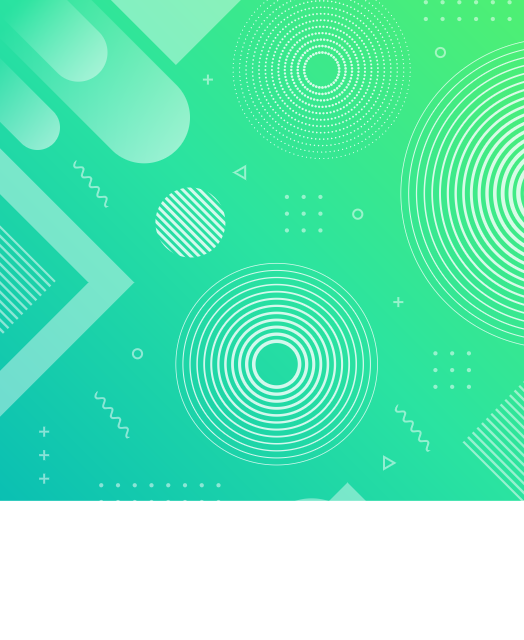
Write a WebGL 1 fragment shader that draws this background.

```glsl
precision highp float;
// Green diagonal gradient banner with translucent white geometric ornaments above a blank white strip.

uniform vec2 u_resolution;

// Layout units: the canvas is 768 units high, y runs downward
const float CANVAS_HEIGHT = 768.0;
const float BANNER_BOTTOM = 601.0;
const float BANNER_SPAN = 1231.0;
const vec3 TEAL = vec3(0.04, 0.75, 0.70);
const vec3 MINT = vec3(0.165, 0.89, 0.63);
const vec3 LIME = vec3(0.31, 0.94, 0.45);
const vec3 WHITE = vec3(1.0);
const float PANEL_ALPHA = 0.40;
const float MARK_ALPHA = 0.50;
const float LINE_ALPHA = 0.80;
const float MARK_WIDTH = 2.4;
const float DOT_GAP = 20.1;
const float DOT_RADIUS = 2.5;
const float HATCH_PERIOD = 7.9;
const float HATCH_WIDTH = 2.8;
const float WAVE_LENGTH = 15.0;
const float WAVE_HEIGHT = 3.5;
const float WAVE_EXTENT = 65.0;
const float TAU = 6.2831853;
const float DIAG = 0.70710678;

float px; // size of one pixel in layout units

float fill(float d) { return clamp(0.5 - d / px, 0.0, 1.0); }

float stroke(float d, float width) {
  return fill(d - 0.5 * width) - fill(d + 0.5 * width);
}

float diamond(vec2 q, float size) { return (abs(q.x) + abs(q.y) - size) * DIAG; }

float hatch(float v, float period, float width) {
  return fill(abs(fract(v / period + 0.5) - 0.5) * period - 0.5 * width);
}

// Nearest cell of a finite row or grid
vec2 cell(vec2 q, float gap, vec2 count) {
  return q - gap * clamp(floor(q / gap + 0.5), vec2(0.0), count - 1.0);
}

float dotGrid(vec2 q, vec2 count) {
  return fill(length(cell(q, DOT_GAP, count)) - DOT_RADIUS);
}

// Concentric circles; widths.x is the innermost stroke, widths.y the outermost
float rings(vec2 q, float inner, float gap, float count, vec2 widths) {
  float r = length(q);
  float k = clamp(floor((r - inner) / gap + 0.5), 0.0, count - 1.0);
  return stroke(r - inner - k * gap, mix(widths.x, widths.y, k / (count - 1.0)));
}

// Concentric circles made of dots that shrink outward
float dottedRings(vec2 q, float inner, float gap, float count) {
  float r = length(q);
  float k = clamp(floor((r - inner) / gap + 0.5), 0.0, count - 1.0);
  float t = k / (count - 1.0);
  float radius = inner + k * gap;
  float dots = floor(TAU * radius / mix(3.7, 5.2, t));
  float along = (fract(atan(q.y, q.x) * dots / TAU) - 0.5) * TAU * radius / dots;
  float size = mix(1.6, 0.6, t);
  return fill(length(vec2(r - radius, along)) - size) * min(1.0, 2.0 * size / px);
}

// Diagonal capsule that fades toward the upper left
float fadingCapsule(vec2 q, float radius, float fade) {
  vec2 uv = vec2(q.x + q.y, q.y - q.x) * DIAG;
  float d = length(vec2(max(uv.x, 0.0), uv.y)) - radius;
  return fill(d) * clamp(1.0 + (uv.x - radius) / fade, 0.0, 1.0);
}

float plusSign(vec2 q) {
  q = abs(q);
  return fill(max(min(q.x, q.y) - 0.5 * MARK_WIDTH, max(q.x, q.y) - 6.0));
}

float triangle(vec2 q) { // points along +x
  return stroke(max(-q.x, 0.5 * q.x + 0.866 * abs(q.y)) - 4.2, MARK_WIDTH);
}

float squiggle(vec2 q) {
  vec2 axis = vec2(0.617, 0.787);
  float s = dot(q, axis), k = TAU / WAVE_LENGTH;
  float offset = dot(q, vec2(-axis.y, axis.x)) - WAVE_HEIGHT * sin(k * s);
  float slope = WAVE_HEIGHT * k * cos(k * s);
  float d = length(vec2(offset / sqrt(1.0 + slope * slope), s - clamp(s, 0.0, WAVE_EXTENT)));
  return fill(d - 0.5 * MARK_WIDTH);
}

void main() {
  px = CANVAS_HEIGHT / u_resolution.y;
  vec2 p = vec2(gl_FragCoord.x, u_resolution.y - gl_FragCoord.y) * px;
  float t = clamp((p.x + BANNER_BOTTOM - p.y) / BANNER_SPAN, 0.0, 1.0);
  vec3 base = mix(mix(TEAL, MINT, min(2.0 * t, 1.0)), LIME, max(2.0 * t - 1.0, 0.0));
  float u = (p.x + p.y) * DIAG, v = (p.y - p.x) * DIAG;

  // Capsules: each layer lets part of the gradient through
  float clear = 1.0 - 0.52 * fadingCapsule(p - vec2(173.0, 141.0), 55.0, 250.0);
  clear *= 1.0 - 0.42 * fadingCapsule(p - vec2(94.0, 63.0), 35.0, 130.0);
  clear *= 1.0 - 0.52 * fadingCapsule(p - vec2(45.0, 153.0), 27.0, 130.0);

  // Flat panels: corner diamonds, chevron and low disc
  float chevron = p.x + abs(p.y - 339.0);
  float panels = fill(diamond(p - vec2(211.0, -77.0), 155.0));
  panels = max(panels, fill(diamond(p - vec2(417.0, 679.0), 100.0)));
  panels = max(panels, fill(max(chevron - 161.0, 106.0 - chevron) * DIAG));
  panels = max(panels, fill(length(p - vec2(374.0, 663.0)) - 65.0));
  clear *= 1.0 - PANEL_ALPHA * panels;

  // Hatched corners and hatched disc
  float leftEdge = max(u - 404.0 * DIAG, 270.0 * DIAG - v);
  float rightEdge = max(1086.0 * DIAG - u, v + 24.0 * DIAG);
  float marks = fill(leftEdge) * hatch(v - 272.0 * DIAG, HATCH_PERIOD, HATCH_WIDTH);
  marks += fill(rightEdge) * hatch(v + 26.0 * DIAG, HATCH_PERIOD, HATCH_WIDTH);
  float lines = fill(length(p - vec2(228.5, 267.0)) - 42.0) * hatch(v - 27.2, 7.1, 3.6);

  // Concentric rings
  lines += rings(p - vec2(332.0, 437.0), 27.5, 8.5, 12.0, vec2(4.3, 0.9));
  lines += rings(p - vec2(667.0, 232.0), 35.6, 9.4, 17.0, vec2(5.5, 0.9));
  lines += dottedRings(p - vec2(386.0, 84.0), 21.0, 7.75, 12.0);

  // Dot grids
  marks += dotGrid(p - vec2(511.0, 2.7), vec2(6.0, 2.0));
  marks += dotGrid(p - vec2(344.3, 236.3), vec2(3.0));
  marks += dotGrid(p - vec2(522.5, 424.0), vec2(3.0));
  marks += dotGrid(p - vec2(121.5, 582.3), vec2(8.0, 2.0));

  // Small signs
  marks += plusSign(p - vec2(249.5, 95.5)) + plusSign(p - vec2(478.0, 362.5));
  marks += plusSign(cell(p - vec2(53.0, 518.0), 28.2, vec2(1.0, 3.0)));
  marks += stroke(length(p - vec2(528.5, 63.0)) - 5.5, MARK_WIDTH);
  marks += stroke(length(p - vec2(429.3, 257.0)) - 5.5, MARK_WIDTH);
  marks += stroke(length(p - vec2(165.0, 424.5)) - 5.5, MARK_WIDTH);
  marks += triangle(vec2(290.0, 207.0) - p) + triangle(p - vec2(465.0, 555.5));
  marks += squiggle(p - vec2(90.0, 195.0)) + squiggle(p - vec2(115.5, 472.0));
  marks += squiggle(p - vec2(476.0, 488.0));
  clear *= (1.0 - MARK_ALPHA * min(marks, 1.0)) * (1.0 - LINE_ALPHA * min(lines, 1.0));

  gl_FragColor = vec4(mix(WHITE, base, clear * fill(p.y - BANNER_BOTTOM)), 1.0);
}
```
